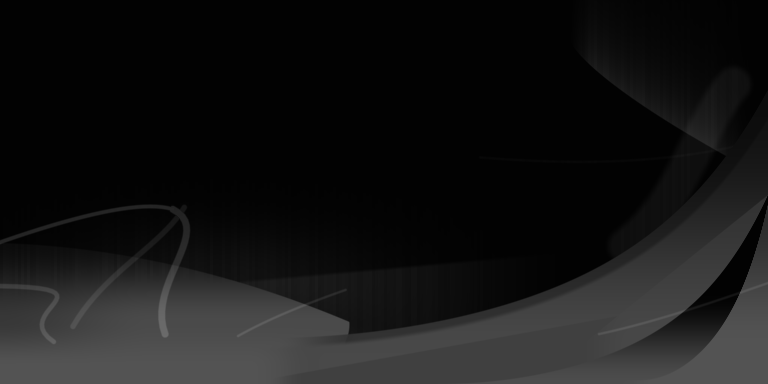
Reproduce this background procedurally as a WebGL 2 fragment shader.

```glsl
#version 300 es
// Dark backdrop with grey sweeping ribbons, misty sheets and thin looping strands.
precision highp float;

uniform vec2 u_resolution;
out vec4 fragColor;

const float BLACK = 0.008;
const float GREY = 0.325;

float hash(float n) {
    n = fract(n * 0.1031);
    n *= n + 33.33;
    return fract(n * (n + n));
}

// 1 below the edge height, 0 above, with a soft border.
float below(float y, float edge, float soft) {
    return 1.0 - smoothstep(edge - soft, edge + soft, y);
}

// Height of a curve that rises slowly from a, then steeply towards b.
float sweep(float x, vec2 a, vec2 b, float bend) {
    float t = max((x - a.x) / (b.x - a.x), 0.0);
    return a.y + (b.y - a.y) * mix(pow(t, 6.0), t * t, bend);
}

float segmentDistance(vec2 p, vec2 a, vec2 b) {
    vec2 d = b - a;
    return length(p - a - d * clamp(dot(p - a, d) / dot(d, d), 0.0, 1.0));
}

vec2 bezier(vec2 a, vec2 b, vec2 c, vec2 d, float t) {
    float s = 1.0 - t;
    return s * s * s * a + 3.0 * s * t * (s * b + t * c) + t * t * t * d;
}

// Coverage of a cubic strand of the given half width.
float strand(vec2 p, vec2 a, vec2 b, vec2 c, vec2 d, float width, float soft) {
    float dist = 1e3;
    vec2 last = a;
    for (int i = 1; i <= 20; i++) {
        vec2 next = bezier(a, b, c, d, float(i) / 20.0);
        dist = min(dist, segmentDistance(p, last, next));
        last = next;
    }
    return 1.0 - smoothstep(width - soft, width + soft, dist);
}

// Mist, the rounded sheet on the left and the dim sheet behind it.
float leftSheets(float tone, vec2 p, float soft) {
    vec2 g = (p - vec2(0.58, 0.27)) / vec2(0.38, 0.13);
    tone += 0.06 * exp(-dot(g, g));
    float dimTop = 0.245 + 0.09 * (p.x - 0.4);
    float dim = below(p.y, dimTop, 0.006) * smoothstep(0.3, 0.8, p.x);
    tone += 0.05 * dim * (1.0 - smoothstep(1.0, 1.5, p.x));
    float top = 0.367 - 0.03 * p.x - 0.215 * p.x * p.x;
    float tip = 0.91 - 5.0 * pow(p.y - 0.155, 2.0);
    float sheet = below(p.y, top, soft) * below(p.x, tip, soft);
    float fill = mix(0.29, 0.06, smoothstep(0.16, 0.37, p.y));
    fill *= mix(0.75, 1.0, smoothstep(0.0, 0.4, p.x));
    tone = mix(tone, fill, sheet);
    float mist = below(p.y, 0.105, 0.06) * (1.0 - smoothstep(0.65, 1.05, p.x));
    return mix(tone, GREY, mist);
}

// Faint leaf in the upper right, with its trailing ribbon and arc.
float upperLeaf(float tone, vec2 p, float soft) {
    float t = max((p.x - 1.484) / 0.378, 0.0);
    float edge = 0.896 - 0.286 * pow(t, 0.75);
    float leaf = (1.0 - below(p.y, edge, soft)) * smoothstep(1.48, 1.56, p.x);
    leaf *= exp(-max(p.y - edge, 0.0) / 0.11) * (1.0 - smoothstep(1.84, 1.98, p.x));
    tone += 0.1 * leaf;
    tone += 0.05 * strand(p, vec2(1.91, 0.78), vec2(1.82, 0.68), vec2(1.78, 0.47),
        vec2(1.63, 0.36), 0.045, 0.012);
    return tone + 0.02 * strand(p, vec2(1.25, 0.59), vec2(1.5, 0.57), vec2(1.75, 0.57),
        vec2(2.0, 0.64), 0.003, soft);
}

// Layered ribbons that climb to the right edge.
float ribbons(float tone, vec2 p, float soft) {
    float outer = sweep(p.x, vec2(0.7, 0.12), vec2(2.0, 0.766), 0.575);
    float start = smoothstep(0.72, 0.95, p.x);
    float bandTone = mix(0.285, 0.07, smoothstep(0.06, 0.7, p.y));
    tone = mix(tone, bandTone * 0.7, below(p.y, outer, soft) * start);
    float inner = sweep(p.x, vec2(0.65, 0.095), vec2(2.0, 0.69), 0.575);
    tone = mix(tone, bandTone, below(p.y, inner, 0.008) * smoothstep(0.65, 0.85, p.x));
    float under = 0.016 + 0.18 * (p.x - 0.716);
    tone = mix(tone, 0.25, below(p.y, under, soft) * smoothstep(0.7, 0.8, p.x));
    float veil = 0.14 + 0.805 * (p.x - 1.5625);
    float veilTone = mix(0.28, 0.2, smoothstep(0.1, 0.48, p.y));
    tone = mix(tone, veilTone, below(p.y, veil, soft) * smoothstep(1.5, 1.65, p.x));
    float gap = sweep(p.x, vec2(1.146, 0.0), vec2(2.0, 0.492), 0.56);
    float gapTone = mix(0.3, BLACK, smoothstep(0.0, 0.24, p.y));
    tone = mix(tone, gapTone, below(p.y, gap, soft) * smoothstep(1.1, 1.2, p.x));
    float hill = sweep(p.x, vec2(1.667, 0.01), vec2(2.0, 0.47), 0.7);
    float hillTone = mix(GREY, 0.17, smoothstep(0.1, 0.46, p.y));
    return mix(tone, hillTone, below(p.y, hill, soft) * smoothstep(1.62, 1.7, p.x));
}

// Thin strands: the tall loop, its tail, the small curl and two long streaks.
float strands(vec2 p, float soft) {
    float sum = 0.13 * strand(p, vec2(-0.02, 0.362), vec2(0.2, 0.44), vec2(0.37, 0.48), vec2(0.45, 0.455), 0.005, soft);
    sum = max(sum, 0.12 * strand(p, vec2(0.45, 0.455), vec2(0.56, 0.4), vec2(0.38, 0.26), vec2(0.43, 0.13), 0.009, soft));
    sum = max(sum, 0.07 * strand(p, vec2(0.48, 0.46), vec2(0.42, 0.36), vec2(0.27, 0.29), vec2(0.19, 0.15), 0.007, soft));
    sum = max(sum, 0.1 * strand(p, vec2(0.0, 0.255), vec2(0.31, 0.25), vec2(0.02, 0.19), vec2(0.14, 0.11), 0.006, soft));
    sum = max(sum, 0.08 * strand(p, vec2(0.62, 0.125), vec2(0.7, 0.17), vec2(0.8, 0.21), vec2(0.9, 0.245), 0.003, soft));
    return max(sum, 0.07 * strand(p, vec2(1.56, 0.13), vec2(1.7, 0.16), vec2(1.85, 0.21), vec2(2.02, 0.27), 0.003, soft));
}

void main() {
    vec2 p = gl_FragCoord.xy / u_resolution * vec2(2.0, 1.0);
    float soft = 1.0 / u_resolution.y;
    float tone = upperLeaf(leftSheets(BLACK, p, soft), p, soft);
    // Fine vertical stripes show only in the dim areas.
    float stripe = hash(floor(p.x * 128.0)) - 0.5;
    tone *= 1.0 + 0.2 * stripe * (1.0 - smoothstep(0.08, 0.2, tone));
    tone = ribbons(tone, p, soft) + strands(p, soft);
    fragColor = vec4(vec3(min(tone, 0.42)), 1.0);
}
```
